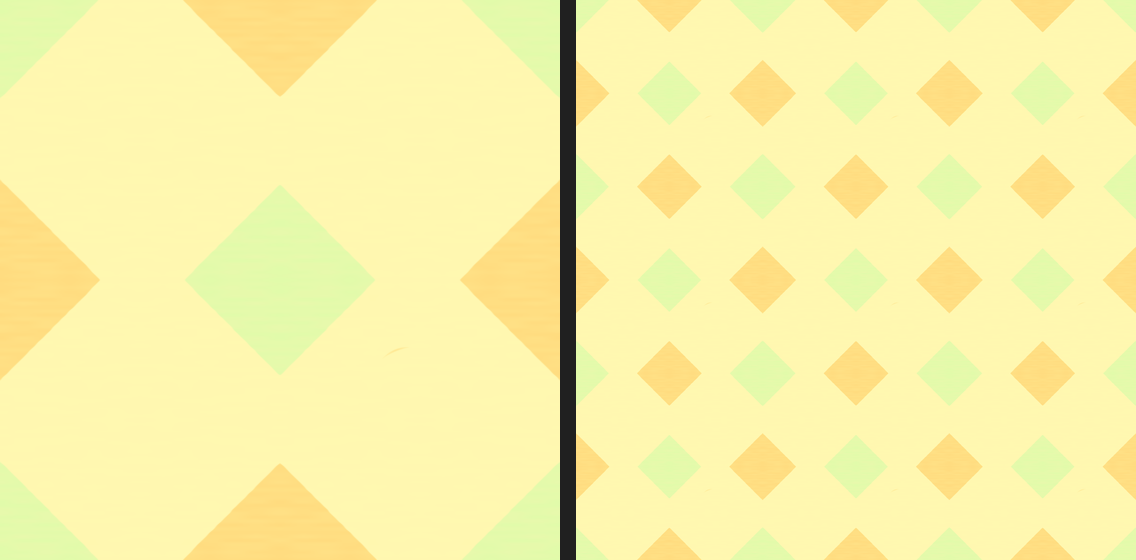
Left, the tile; right, the same tile 3 across and 3 down.
Reproduce this pattern procedurally as a Shadertoy shader.

```glsl
// Pastel checker of green and orange diamonds on cream, with faint brushed streaks.

const float REPEATS = 2.0;              // diamond sites across and down (even, so it tiles)
const float GREEN_RADIUS = 0.1695;      // half diagonal, in canvas units
const float ORANGE_EXTRA = 0.0030;      // orange diamonds are slightly larger
const float EDGE_COLUMN_EXTRA = 0.0055; // so are those in even columns
const float TIP_ROUNDING = 0.0015;
const float EDGE_SOFTNESS = 0.0016;
const float EDGE_WOBBLE = 0.0012;
const vec2 STREAK_CELLS = vec2(24.0, 144.0); // streak lattice over the canvas
const float STREAK_STRENGTH = 0.028;
const float GROUND_STREAK = 0.004;

const vec3 CREAM = vec3(1.00, 0.97, 0.69);
const vec3 ORANGE = vec3(1.00, 0.87, 0.51);
const vec3 GREEN = vec3(0.895, 0.98, 0.67);

// One small curved scratch
const vec2 SCRATCH_CENTER = vec2(0.7357, 0.3010);
const float SCRATCH_RADIUS = 0.079;
const float SCRATCH_WIDTH = 0.0016;
const vec2 SCRATCH_SPAN = vec2(0.681, 0.733);
const float SCRATCH_OPACITY = 0.6;

float hash(vec2 p) {
    return fract(sin(dot(p, vec2(127.1, 311.7))) * 43758.5453);
}

// Value noise that wraps after the given number of cells
float wrappedNoise(vec2 p, vec2 period) {
    vec2 i = floor(p), f = fract(p);
    f = f * f * (3.0 - 2.0 * f);
    vec2 a = mod(i, period), b = mod(i + 1.0, period);
    return mix(mix(hash(a), hash(vec2(b.x, a.y)), f.x),
               mix(hash(vec2(a.x, b.y)), hash(b), f.x), f.y);
}

float diamondDistance(vec2 p, float radius) {
    vec2 q = sqrt(p * p + TIP_ROUNDING * TIP_ROUNDING);
    return (q.x + q.y - radius - TIP_ROUNDING) * 0.70711;
}

float scratchMask(vec2 uv, float aa) {
    vec2 p = uv - SCRATCH_CENTER;
    float along = clamp((uv.x - SCRATCH_SPAN.x) / (SCRATCH_SPAN.y - SCRATCH_SPAN.x), 0.0, 1.0);
    float taper = 4.0 * along * (1.0 - along);
    float d = abs(length(p) - SCRATCH_RADIUS) - SCRATCH_WIDTH * taper;
    return (1.0 - smoothstep(-aa, aa, d)) * taper * step(0.0, p.y);
}

void mainImage(out vec4 fragColor, in vec2 fragCoord) {
    vec2 uv = fragCoord / iResolution.xy;
    float aa = max(EDGE_SOFTNESS, 0.75 / min(iResolution.x, iResolution.y));

    // Nearest diamond site and the offset from it
    vec2 site = floor(uv * REPEATS + 0.5);
    vec2 offset = uv - site / REPEATS;
    float isOrange = mod(site.x + site.y, 2.0);
    float isEdgeColumn = 1.0 - mod(site.x, 2.0);

    // Horizontal streaks, mirrored about each site
    float streak = wrappedNoise(abs(offset) * STREAK_CELLS, STREAK_CELLS) - 0.5;

    float radius = GREEN_RADIUS + ORANGE_EXTRA * isOrange + EDGE_COLUMN_EXTRA * isEdgeColumn;
    float d = diamondDistance(offset, radius) + streak * EDGE_WOBBLE;
    float inside = 1.0 - smoothstep(-aa, aa, d);

    // Colour layers
    vec3 ground = CREAM + streak * GROUND_STREAK;
    ground = mix(ground, ORANGE, scratchMask(uv, aa) * SCRATCH_OPACITY);
    vec3 fill = mix(GREEN, ORANGE, isOrange);
    fill += streak * STREAK_STRENGTH * mix(vec3(1.0, -0.3, 0.3), vec3(0.0, 0.8, 1.0), isOrange);

    fragColor = vec4(clamp(mix(ground, fill, inside), 0.0, 1.0), 1.0);
}
```
